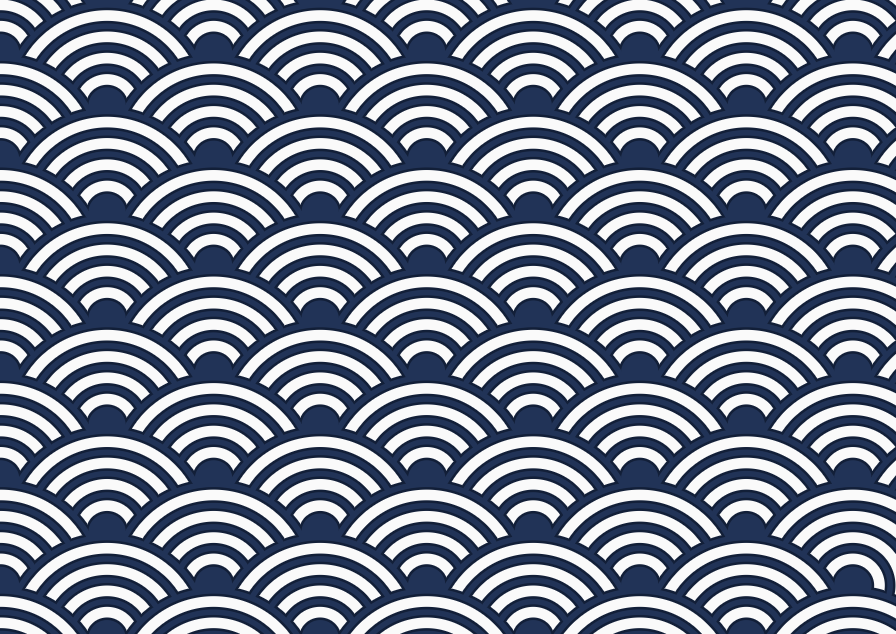
Reproduce this pattern procedurally as a WebGL 2 fragment shader.

```glsl
#version 300 es
precision highp float;

uniform vec2 u_resolution;
out vec4 fragColor;

const float RADII_ACROSS = 8.41;            // canvas width in scale radii
const vec2 FIRST_CENTRE = vec2(0.005, 0.455);
const float ROW_STEP = 0.5;                 // row spacing in scale radii
const vec2 OMITTED_SCALE = vec2(9.0, -1.0); // column and row of the corner gap
const vec3 NAVY = vec3(0.13, 0.20, 0.34);
const vec3 DEEP_NAVY = vec3(0.07, 0.12, 0.22);
const vec3 WHITE = vec3(0.98);

// Signed distance to four concentric stripes inside a scale of radius 1.
float stripeDistance(float radius, float stripeWidth) {
    float pitch = 2.0 * stripeWidth;
    float firstMiddle = 2.5 * stripeWidth;
    float index = clamp(floor((radius - firstMiddle) / pitch + 0.5), 0.0, 3.0);
    return abs(radius - firstMiddle - index * pitch) - 0.5 * stripeWidth;
}

// Nearest scale column in a row; odd rows shift by one radius.
float nearestColumn(float x, float row) {
    float shift = mod(row, 2.0);
    return shift + 2.0 * floor((x - shift) * 0.5 + 0.5);
}

// Overlap the rows from back (top) to front (bottom).
float waveDistance(vec2 p, float rowStep, vec2 omitted) {
    float field = 1.0;
    float baseRow = floor(p.y / rowStep);
    for (int i = 2; i >= -2; i--) {
        float row = baseRow + float(i);
        vec2 cell = vec2(nearestColumn(p.x, row), row);
        if (distance(cell, omitted) < 0.5) continue;
        float radius = length(p - vec2(cell.x, row * rowStep));
        field = min(max(field, 1.0 - radius), stripeDistance(radius, 0.1));
    }
    return field;
}

// White stripes on navy, with a thin darker rim beside each stripe.
vec3 shade(float field, float pixel) {
    float rim = 1.0 - smoothstep(0.018, 0.030, field);
    float stripe = clamp(0.5 - field / pixel, 0.0, 1.0);
    return mix(mix(NAVY, DEEP_NAVY, rim), WHITE, stripe);
}

void main() {
    float pixel = RADII_ACROSS / u_resolution.x;
    vec2 p = gl_FragCoord.xy * pixel - FIRST_CENTRE;
    fragColor = vec4(shade(waveDistance(p, ROW_STEP, OMITTED_SCALE), pixel), 1.0);
}
```
